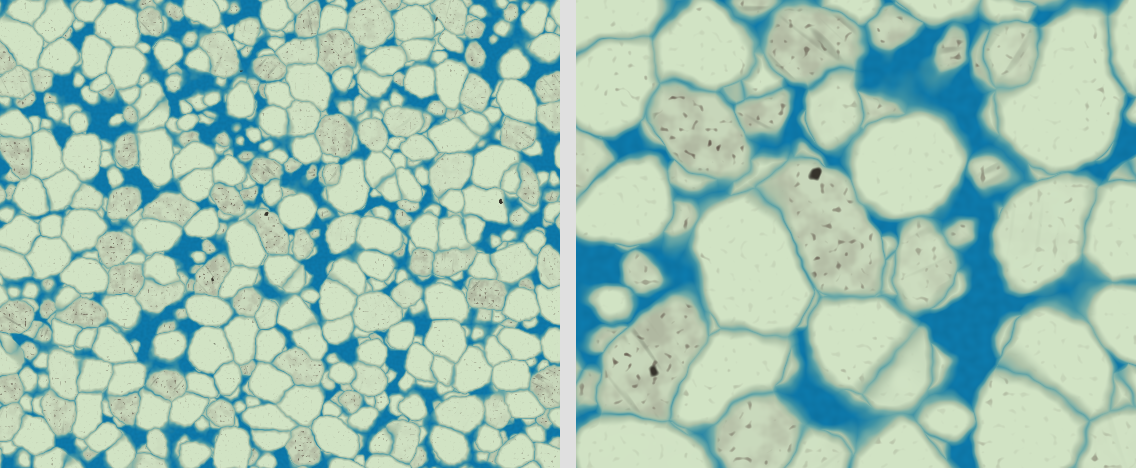
Left: the whole. Right: its middle third, enlarged.
Reproduce this texture procedurally as a Shadertoy shader.

```glsl
// Sandstone thin section: pale angular grains packed in blue-dyed pore resin.

const float TAU = 6.2832;
const vec3 RESIN      = vec3(0.05, 0.465, 0.655);
const vec3 TEAL       = vec3(0.26, 0.58, 0.64);
const vec3 PALE_TEAL  = vec3(0.48, 0.69, 0.66);
const vec3 GRAIN_RIM  = vec3(0.67, 0.75, 0.65);
const vec3 GRAIN_PALE = vec3(0.82, 0.89, 0.77);
const vec3 GRAIN_DUST = vec3(0.69, 0.72, 0.63);
const vec3 DARK_SPECK = vec3(0.15, 0.13, 0.11);

vec4 hash4(vec2 p) {
    vec4 q = fract(p.xyxy * vec4(0.1031, 0.1030, 0.0973, 0.1099));
    q += dot(q, q.wzxy + 33.33);
    return fract((q.xxyz + q.yzzw) * q.zywx);
}

vec2 direction(float angle) {
    return vec2(cos(angle), sin(angle));
}

float cornerSlope(vec2 corner, vec2 offset) {
    return dot(direction(TAU * hash4(corner).x), offset);
}

// Gradient noise, roughly -0.7 to 0.7
float noise(vec2 p) {
    vec2 i = floor(p), f = p - i;
    vec2 u = f * f * f * (f * (f * 6.0 - 15.0) + 10.0);
    vec2 e = vec2(1.0, 0.0);
    float low  = mix(cornerSlope(i, f), cornerSlope(i + e.xy, f - e.xy), u.x);
    float high = mix(cornerSlope(i + e.yx, f - e.yx), cornerSlope(i + e.xx, f - e.xx), u.x);
    return mix(low, high, u.y);
}

float fbm(vec2 p) {
    return noise(p) + 0.5 * noise(p * 2.1 + 7.3) + 0.25 * noise(p * 4.3 + 19.1);
}

// Turns q into the frame whose x axis has the given angle
vec2 turn(vec2 q, float angle) {
    vec2 d = direction(angle);
    return vec2(dot(q, d), dot(q, vec2(-d.y, d.x)));
}

// Stretched irregular polygon with softened corners
float grainDistance(vec2 q, vec2 id, float radius) {
    const float SIDES = 7.0, HARDNESS = 16.0;
    vec4 h = hash4(id + 17.0);
    float stretch = mix(1.0, 1.25, h.y);
    q = turn(q, TAU * h.x) * vec2(1.0 / stretch, stretch);
    float total = exp(HARDNESS * (length(q) - 1.2 * radius));
    for (float k = 0.0; k < SIDES; k++) {
        h = hash4(id * 7.0 + k * 3.7);
        vec2 normal = direction((k + 0.7 * h.x) * TAU / SIDES);
        total += exp(HARDNESS * (dot(q, normal) - radius * mix(0.75, 1.25, h.y)));
    }
    return log(total) / HARDNESS;
}

// Returns nearest distance, second distance, and the id of the nearest grain
vec4 grainLayer(vec2 p, float rows, vec2 radii, float presence, float seed) {
    vec2 g = p * rows, cell = floor(g);
    vec4 best = vec4(2.0, 2.0, cell);
    for (float y = -1.0; y <= 1.0; y++)
    for (float x = -1.0; x <= 1.0; x++) {
        vec2 id = cell + vec2(x, y) + seed;
        vec4 h = hash4(id);
        if (h.w > presence) continue;
        vec2 centre = id - seed + 0.1 + 0.8 * h.xy;
        float openPore = smoothstep(0.18, 0.45, noise(id * 0.31));
        float radius = mix(radii.x, radii.y, h.z) * (1.0 - 0.45 * openPore);
        float d = grainDistance(g - centre, id, radius);
        if (d < best.x) best = vec4(d, best.x, id);
        else best.y = min(best.y, d);
    }
    return vec4(best.xy / rows, best.zw);
}

// Pale mineral with dust, cleavage streaks and fine pits
vec3 grainColour(vec2 p, vec2 id) {
    vec4 h = hash4(id + 41.0);
    float dirty = smoothstep(0.55, 0.95, h.x);
    float dust = smoothstep(-0.35, 0.6, fbm(p * 45.0));
    float streak = smoothstep(0.2, 0.5, noise(turn(p, TAU * h.y) * vec2(150.0, 18.0)));
    float pits = smoothstep(0.25, 0.55, noise(p * 175.0));
    vec3 colour = mix(GRAIN_PALE, GRAIN_DUST, dirty * (0.3 + 0.7 * dust));
    colour *= 1.0 - streak * 0.16 * dirty * step(0.4, h.z);
    float pitted = 0.06 + 0.3 * dirty + 0.22 * smoothstep(0.1, 0.5, noise(p * 24.0));
    return colour * (1.0 - pits * pitted * vec3(0.85, 1.0, 1.0));
}

void mainImage(out vec4 fragColor, in vec2 fragCoord) {
    vec2 p = fragCoord / iResolution.y;
    vec2 q = p + 0.005 * vec2(noise(p * 32.0), noise(p * 32.0 + 53.0))
               + 0.0025 * vec2(noise(p * 95.0), noise(p * 95.0 + 31.0));

    // Large grains touch along thin seams; small ones fill the pores
    vec4 large = grainLayer(q, 13.0, vec2(0.40, 0.68), 1.0, 5.0);
    vec4 small = grainLayer(q, 25.0, vec2(0.36, 0.58), 0.72, 83.0);
    float seam = 0.0008 + 0.0025 * noise(p * 20.0);
    float largeDepth = min(-large.x, 0.5 * (large.y - large.x) - seam);
    float smallDepth = min(min(-small.x, 0.5 * (small.y - small.x)), large.x) - 0.001;
    float depth = max(largeDepth, smallDepth);
    vec2 id = large.x < 0.0 ? large.zw : small.zw;

    // Resin with cloudy halos around the grains
    float cloud = fbm(p * 15.0 + 11.0);
    float halo = mix(0.004, 0.016, smoothstep(-0.3, 0.6, cloud));
    vec3 colour = RESIN * (1.0 + 0.06 * noise(p * 150.0));
    colour = mix(colour, TEAL, 0.55 * smoothstep(0.3, 0.75, cloud + 0.3 * noise(p * 70.0)));
    colour = mix(colour, TEAL, smoothstep(-halo, -0.001, depth));
    colour = mix(colour, PALE_TEAL, smoothstep(-0.4 * halo, 0.001, depth));

    // Grain rim and body
    colour = mix(colour, GRAIN_RIM, smoothstep(-0.001, 0.002, depth));
    colour = mix(colour, grainColour(p, id), smoothstep(0.0008, 0.0055, depth));

    // Rare opaque specks
    float speck = noise(p * 36.0 + 0.15 * noise(p * 120.0)) + 0.12 * noise(p * 6.0 + 3.0);
    colour = mix(colour, DARK_SPECK, 0.9 * smoothstep(0.60, 0.66, speck));

    fragColor = vec4(colour, 1.0);
}
```
